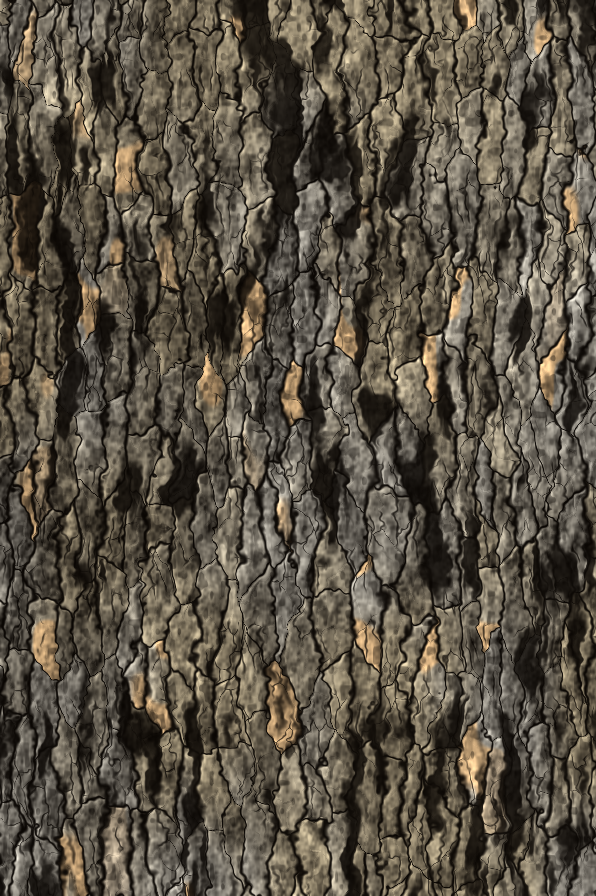
This texture is drawn by a Shadertoy shader. Its source:

```glsl
// Weathered tree bark: tall ragged plates split by broken furrows and short cracks.
// Stretched Voronoi cells give plates and flakes, layered noise gives shadowed
// hollows, fibre and grain, and a height difference towards the light gives relief.

const vec2 PLATE_SCALE = vec2(36.0, 11.5);
const vec2 FLAKE_SCALE = vec2(72.0, 27.0);
const vec2 LIGHT_STEP = vec2(-0.0018, 0.0018);

const vec3 WARM_TINT = vec3(1.08, 1.01, 0.84);
const vec3 COOL_TINT = vec3(1.01, 1.00, 0.95);
const vec3 TAN_TINT = vec3(1.20, 1.00, 0.74);
const vec3 FURROW_COLOR = vec3(0.030, 0.016, 0.004);

float hash(vec2 p) {
    return fract(sin(dot(p, vec2(127.1, 311.7))) * 43758.5);
}

vec2 hash2(vec2 p) {
    return vec2(hash(p), hash(p + 57.3));
}

float noise(vec2 p) {
    vec2 i = floor(p), f = fract(p);
    f = f * f * (3.0 - 2.0 * f);
    float low = mix(hash(i), hash(i + vec2(1, 0)), f.x);
    float high = mix(hash(i + vec2(0, 1)), hash(i + vec2(1, 1)), f.x);
    return mix(low, high, f.y);
}

// Two independent noises centred on zero
vec2 noise2(vec2 p) {
    return vec2(noise(p), noise(p + 40.0)) - 0.5;
}

float fbm(vec2 p) {
    float sum = 0.0, amp = 0.57;
    for (int i = 0; i < 3; i++) {
        sum += amp * noise(p);
        p = p * 2.03 + 17.1;
        amp *= 0.5;
    }
    return sum;
}

// Jittered seed position inside a cell
vec2 seedOffset(vec2 cell, vec2 jitter) {
    return 0.5 + (hash2(cell) - 0.5) * jitter;
}

// x: distance to the nearest cell border in canvas units, y: random cell id
vec2 cells(vec2 p, vec2 scale, vec2 jitter) {
    vec2 q = p * scale, base = floor(q), f = fract(q);
    vec2 nearest = vec2(0), nearestCell = base;
    float best = 9.0;
    for (int y = -1; y <= 1; y++)
    for (int x = -1; x <= 1; x++) {
        vec2 g = vec2(x, y);
        vec2 r = g + seedOffset(base + g, jitter) - f;
        if (dot(r, r) < best) {
            best = dot(r, r);
            nearest = r;
            nearestCell = base + g;
        }
    }
    float edge = 9.0;
    for (int y = -2; y <= 2; y++)
    for (int x = -2; x <= 2; x++) {
        vec2 cell = nearestCell + vec2(x, y);
        vec2 r = cell - base + seedOffset(cell, jitter) - f;
        vec2 across = r - nearest;
        if (dot(across, across) > 0.0001) {
            vec2 n = normalize(across);
            float d = dot(0.5 * (r + nearest), n) / length(n * scale);
            edge = min(edge, d * (1.0 + 1.3 * n.y * n.y));
        }
    }
    return vec2(edge, hash(nearestCell + 9.7));
}

// Bends the plates gently and frays their outlines at three sizes
vec2 fray(vec2 p) {
    float lean = 0.035 * (noise(p * vec2(6.0, 3.5)) - 0.5);
    return p + vec2(lean, 0)
         + vec2(0.013, 0.022) * noise2(p * vec2(36, 27))
         + vec2(0.008, 0.010) * noise2(p * vec2(90, 75) + 11.0)
         + 0.0045 * noise2(p * 190.0 + 70.0);
}

// x: height, y: openness of the surface (0 inside cracks), z: plate id, w: fibre
vec4 bark(vec2 p) {
    vec2 w = fray(p);
    vec2 plate = cells(w, PLATE_SCALE, vec2(0.6, 1.0));
    vec2 flake = cells(w + 3.0, FLAKE_SCALE, vec2(1.0));

    // Furrows swell and fade along their length; flake cracks stay short
    float width = mix(0.0004, 0.0075, noise(p * vec2(34, 15) + 5.0));
    float furrow = smoothstep(0.0, width, plate.x);
    float crack = smoothstep(0.0, 0.0022, flake.x);
    float depth = 0.7 * smoothstep(0.48, 0.72, noise(p * vec2(48, 34) + 31.0));
    float hollow = smoothstep(0.29, 0.41, fbm(w * vec2(46, 11) + 90.0));
    float open = furrow * mix(1.0, crack, depth) * mix(0.12, 1.0, hollow);

    float fibre = fbm(p * vec2(100, 46));
    float lumps = fbm(w * vec2(44, 20) + 50.0);
    float dome = smoothstep(0.0, 0.012, plate.x);
    float height = 0.28 * dome + 0.15 * open + 0.45 * fibre + 0.4 * lumps + 0.16 * flake.y;
    return vec4(height, open, plate.y, fibre);
}

void mainImage(out vec4 fragColor, in vec2 fragCoord) {
    vec2 p = fragCoord / iResolution.y;
    vec4 b = bark(p);
    float relief = clamp(b.x - bark(p + LIGHT_STEP).x, -0.35, 0.35);
    float grain = noise(p * 240.0) - 0.5;
    float region = fbm(p * vec2(5.0, 3.0) + 12.0) - 0.5;
    float across = p.x * iResolution.y / iResolution.x - 0.55;

    // Small tan scars where the skin has flaked away, pale lichen crusts, dark pits
    float bare = smoothstep(0.86, 0.92, b.z + 0.06 * (p.y - 0.5))
               * smoothstep(0.48, 0.62, noise(p * vec2(38, 21) + 8.0));
    float lichen = smoothstep(0.53, 0.70, fbm(p * vec2(70, 42) + 21.0))
                 * smoothstep(0.35, 0.70, noise(p * vec2(11, 7) + 2.0));
    float pits = smoothstep(0.16, 0.34, noise(p * vec2(165, 95) + 33.0));

    // Brightness of the plates, then the shade inside pits and cracks
    float tone = 0.43 + 0.14 * (b.z - 0.5) + 0.45 * (b.w - 0.5) + 0.20 * grain;
    tone += 0.60 * relief + 0.24 * region - 0.25 * across * across;
    tone += 0.10 * bare + 0.18 * lichen;
    tone = max(tone, 0.05) * mix(0.65, 1.0, pits) * mix(0.08, 1.0, b.y);

    // Grey and brown drift over the trunk and from plate to plate
    float cool = noise(p * vec2(9, 5) + 60.0) + 0.4 * (fract(b.z * 7.3) - 0.5);
    vec3 tint = mix(WARM_TINT, COOL_TINT, smoothstep(0.3, 0.9, cool - 0.25 * (p.y - 0.5)));
    tint = mix(tint, TAN_TINT, bare);
    fragColor = vec4(clamp(FURROW_COLOR + tone * tint, 0.0, 1.0), 1.0);
}
```
